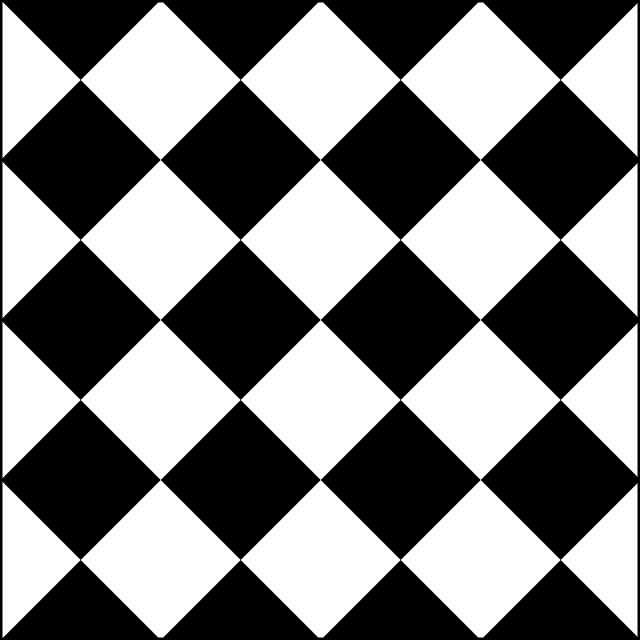
A Shadertoy shader for this pattern:

```glsl
// Checkerboard of white diamonds on black, four repeats each way, in a thin black frame.
#define REPEATS 4.0
#define FRAME_WIDTH 0.0039
#define GRID_SHIFT vec2(0.001, 0.0)
#define DARK vec3(0.0)
#define LIGHT vec3(1.0)

// Signed distance to the nearest diamond, in canvas units
float diamondDistance(vec2 uv) {
    vec2 cell = fract((uv - GRID_SHIFT) * REPEATS + vec2(0.5, 0.0)) - 0.5;
    return (abs(cell.x) + abs(cell.y) - 0.5) * inversesqrt(2.0) / REPEATS;
}

// Signed distance to the area inside the frame
float frameDistance(vec2 uv) {
    vec2 inset = abs(uv - 0.5) - 0.5 + FRAME_WIDTH;
    return max(inset.x, inset.y);
}

// Coverage of a shape, smoothed across one pixel
float coverage(float dist, float pixel) {
    return clamp(0.5 - dist / pixel, 0.0, 1.0);
}

void mainImage(out vec4 fragColor, in vec2 fragCoord) {
    vec2 uv = fragCoord / iResolution.xy;
    float pixel = 1.0 / min(iResolution.x, iResolution.y);

    float light = coverage(diamondDistance(uv), pixel) * coverage(frameDistance(uv), pixel);
    fragColor = vec4(mix(DARK, LIGHT, light), 1.0);
}
```
